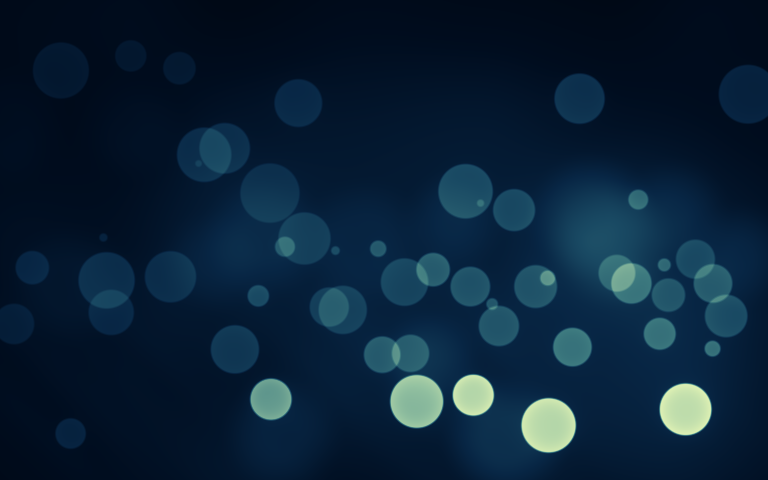
This background is drawn by a Shadertoy shader. Its source:

```glsl
const float MAX_TONE = 6.0;

float hash(vec2 p) {
    return fract(sin(dot(p, vec2(12.9898, 78.233))) * 43758.5453);
}

float valueNoise(vec2 p) {
    vec2 cell = floor(p), f = fract(p);
    f = f * f * (3.0 - 2.0 * f);
    float low = mix(hash(cell), hash(cell + vec2(1, 0)), f.x);
    float high = mix(hash(cell + vec2(0, 1)), hash(cell + vec2(1, 1)), f.x);
    return mix(low, high, f.y);
}

float glow(vec2 p, vec2 center, vec2 size) {
    vec2 q = (p - center) / size;
    return exp(-dot(q, q));
}

// Flat lens disc with a slightly brighter rim and a faint halo
float lensDisc(float dist, float radius, float blur) {
    float body = 1.0 - smoothstep(radius - blur, radius + blur, dist);
    float rim = 0.9 + 0.1 * pow(min(dist / radius, 1.0), 3.0);
    float halo = 0.05 * exp(-max(dist - radius, 0.0) / (0.3 * radius));
    return max(body * rim, halo);
}

// Screens a band of scattered discs over the tone, brightest at lower right
float scatterDiscs(float tone, vec2 p, float seed, int count, vec2 lo, vec2 hi,
                   vec2 radii, float blur, float gain) {
    for (int i = 0; i < count; i++) {
        vec2 id = vec2(float(i) + 1.0, seed);
        float column = (float(i) + hash(id)) / float(count);
        float row = 0.5 * (hash(id + 11.3) + hash(id + 23.7));
        vec2 center = mix(lo, hi, vec2(column, row));
        float radius = mix(radii.x, radii.y, hash(id + 37.1));
        float lit = glow(center, vec2(1.2, 0.25), vec2(0.75, 0.5));
        float opacity = gain * mix(0.3, 1.0, lit) * mix(0.75, 1.2, hash(id + 51.9));
        float disc = lensDisc(length(p - center), radius, blur);
        tone += (MAX_TONE - tone) * min(opacity, 0.97) * disc;
    }
    return tone;
}

// Broad light with cloudy patches and faint diagonal streaks
float backdropTone(vec2 p) {
    float tone = 0.35 + 1.4 * glow(p, vec2(0.87, 0.4), vec2(0.9, 0.65));
    tone += 0.8 * glow(p, vec2(1.36, 0.27), vec2(0.27, 0.36));
    tone += 0.5 * (valueNoise(p * 4.0 + 3.0) - 0.5);
    vec2 along = vec2(p.x - p.y, p.x + p.y) * 0.7071;
    float streaks = valueNoise(along * vec2(2.0, 16.0)) - 0.5;
    return tone + 0.14 * streaks * (1.0 - smoothstep(0.2, 0.6, p.y));
}

// Dark navy through teal to pale yellow
vec3 toneColor(float tone) {
    vec3 stops[7] = vec3[7](
        vec3(0.00, 0.01, 0.03), vec3(0.00, 0.05, 0.12), vec3(0.03, 0.15, 0.27),
        vec3(0.10, 0.29, 0.39), vec3(0.24, 0.48, 0.50), vec3(0.58, 0.76, 0.63),
        vec3(0.93, 0.98, 0.72));
    vec3 color = stops[0];
    for (int i = 1; i < 7; i++) {
        color = mix(color, stops[i], clamp(tone - float(i - 1), 0.0, 1.0));
    }
    return color;
}

void mainImage(out vec4 fragColor, in vec2 fragCoord) {
    vec2 p = fragCoord / iResolution.y;
    float width = iResolution.x / iResolution.y;
    float edge = max(0.003, 1.0 / iResolution.y);
    float tone = backdropTone(p);

    // Blurred distant lights
    tone = scatterDiscs(tone, p, 2.0, 14, vec2(0.0, 0.05), vec2(width, 1.0),
                        vec2(0.06, 0.1), 0.055, 0.16);
    // Main translucent discs
    tone = scatterDiscs(tone, p, 5.0, 36, vec2(0.0, 0.03), vec2(width, 0.98),
                        vec2(0.031, 0.062), edge, 0.44);
    // Small points
    tone = scatterDiscs(tone, p, 8.0, 12, vec2(0.2, 0.25), vec2(width, 0.72),
                        vec2(0.006, 0.024), edge, 0.5);
    // Bright foreground lights
    tone = scatterDiscs(tone, p, 13.0, 5, vec2(0.5, 0.04), vec2(0.95 * width, 0.25),
                        vec2(0.033, 0.06), edge, 1.15);

    fragColor = vec4(toneColor(tone), 1.0);
}
```
